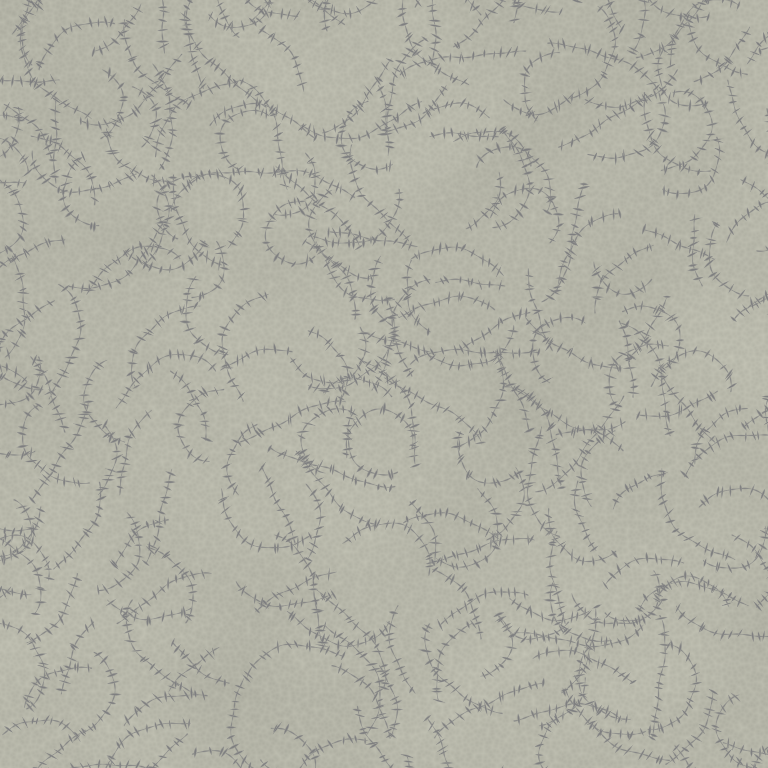
Reproduce this pattern procedurally as a three.js fragment shader.

```glsl
varying vec2 vUv;

const vec3 CLOTH = vec3(0.713, 0.714, 0.661);
const vec3 THREAD = vec3(0.470, 0.472, 0.485);
const float CELLS = 10.5;
const float STITCH_GAP = 0.0112;

vec4 hash4(vec2 cell, float seed) {
  vec4 p = fract(vec4(cell.xyx, seed) * vec4(0.1031, 0.1030, 0.0973, 0.1099));
  p += dot(p, p.wzxy + 33.33);
  return fract((p.xxyz + p.yzzw) * p.zywx);
}

mat2 rotation(float angle) {
  float c = cos(angle), s = sin(angle);
  return mat2(c, s, -s, c);
}

// Distance to the nearest jittered point, in cells
float cellular(vec2 p, float seed) {
  vec2 base = floor(p);
  float nearest = 2.0;
  for (int y = -1; y <= 1; y++) {
    for (int x = -1; x <= 1; x++) {
      vec2 cell = base + vec2(float(x), float(y));
      nearest = min(nearest, distance(p, cell + hash4(cell, seed).xy));
    }
  }
  return nearest;
}

// Broad soft stains from warped sines
float stains(vec2 p) {
  vec2 q = p + 0.09 * sin(p.yx * vec2(11.0, 8.0) + vec2(1.3, 4.1));
  float broad = sin(q.x * 9.0 + 2.0 * sin(q.y * 5.0)) * sin(q.y * 8.0 + 0.7);
  float small = sin(q.x * 21.0 - q.y * 13.0 + 2.0) * sin(q.y * 19.0 + q.x * 8.0);
  return 0.6 * broad + 0.4 * small;
}

// Tapered cross stitches; pos is (along, across) the thread
float crossStitches(vec2 pos, float halfLength, float seed, float aa) {
  float ink = 0.0;
  float index = floor(pos.x / STITCH_GAP);
  for (int i = -1; i <= 1; i++) {
    float id = index + float(i);
    vec4 h = hash4(vec2(id + 60.0, seed), 7.0);
    float along = (id + 0.5 + 0.9 * (h.x - 0.5)) * STITCH_GAP;
    if (abs(along) > halfLength) continue;
    vec2 q = rotation(0.8 * (h.y - 0.5)) * (pos - vec2(along, 0.003 * (h.w - 0.5)));
    float reach = q.y / mix(0.0046, 0.0076, h.z);
    float width = mix(0.0008, 0.0014, h.w) * (1.0 - reach * reach);
    ink = max(ink, smoothstep(aa, -aa, abs(q.x) - width));
  }
  return ink;
}

// One wavy arc of thread with its stitches
float stitchedArc(vec2 p, float halfLength, float curvature, float phase, float seed, float aa) {
  float radius = 1.0 / curvature;
  vec2 fromCentre = p + vec2(radius, 0.0);
  float along = atan(fromCentre.y, fromCentre.x) * radius;
  float wave = 0.007 * sin(along * 36.0 + phase) + 0.001 * sin(along * 120.0 + phase);
  float across = length(fromCentre) - radius - wave;
  if (abs(across) > 0.012 || abs(along) > halfLength + 0.006) return 0.0;

  float width = 0.0005 + 0.0003 * sin(along * 420.0 + phase);
  float strand = smoothstep(aa, -aa, abs(across) - width);
  strand *= smoothstep(aa, -aa, abs(along) - halfLength);
  return max(0.9 * strand, crossStitches(vec2(along, across), halfLength, seed, aa));
}

// Up to three arcs per cell, each reaching into the neighbours
float stitching(vec2 uv, float aa) {
  vec2 base = floor(uv * CELLS);
  float ink = 0.0;
  for (int y = -1; y <= 1; y++) {
    for (int x = -1; x <= 1; x++) {
      vec2 cell = base + vec2(float(x), float(y));
      for (int layer = 0; layer < 3; layer++) {
        float seed = 3.0 + 11.0 * float(layer);
        vec4 place = hash4(cell + 20.0, seed);
        vec4 form = hash4(cell + 20.0, seed + 5.0);
        if (place.w < 0.25) continue;
        vec2 middle = (cell + place.xy) / CELLS;
        vec2 p = rotation(6.2832 * place.z) * (uv - middle);
        float halfLength = mix(0.045, 0.087, form.x);
        float curvature = mix(5.0, 23.0, form.y * form.y);
        float arcSeed = floor(form.w * 900.0);
        ink = max(ink, stitchedArc(p, halfLength, curvature, 6.2832 * form.z, arcSeed, aa));
      }
    }
  }
  return ink;
}

void main() {
  float aa = 0.85 * max(fwidth(vUv.x), fwidth(vUv.y));

  // Mottled cloth
  float grain = 0.06 * (cellular(vUv * 170.0, 1.0) - 0.45);
  grain += 0.03 * (cellular(vUv * 75.0, 2.0) - 0.45);
  vec3 colour = CLOTH * (1.0 + grain + 0.028 * stains(vUv));

  // Thread on top
  colour = mix(colour, THREAD, 0.9 * stitching(vUv, aa));
  gl_FragColor = vec4(colour, 1.0);
}
```
